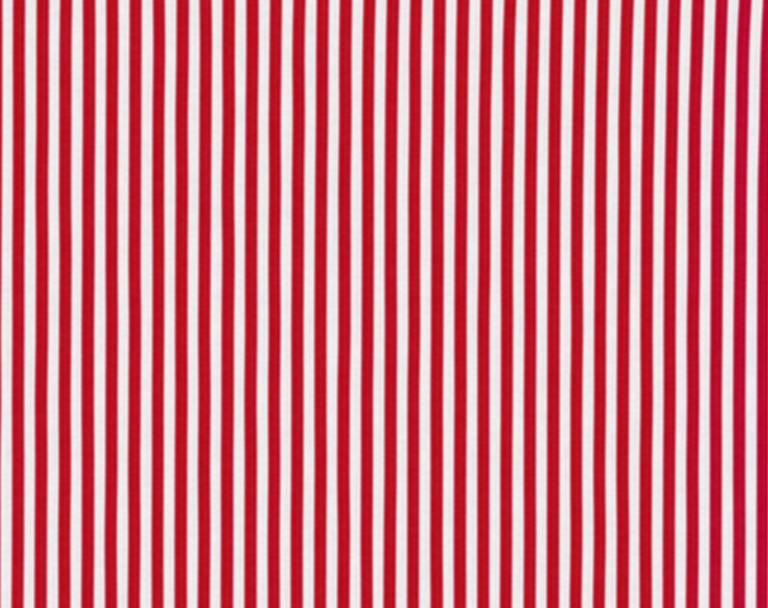
Give the GLSL for this pattern, as a WebGL 1 fragment shader.

```glsl
precision highp float;
// Narrow red and white vertical stripes on softly bent woven cotton.

#define PERIOD 0.03029     // stripe pitch, in canvas widths
#define FIRST_STRIPE 0.0241 // centre of the first full red stripe
#define RED_SHARE 0.51     // red part of each pitch
#define EDGE_SOFT 0.10     // half width of the edge blur, in pitches
#define LEAN 0.0022        // overall drift from bottom to top
#define CORNER_BEND 0.0065 // extra bend towards the upper right
#define WOBBLE 0.035       // edge wander, in pitches
#define GRAIN 0.022        // strength of the weave mottling
#define RED vec3(0.722, 0.050, 0.115)
#define CRIMSON vec3(0.720, 0.025, 0.175)
#define WHITE vec3(0.935, 0.928, 0.926)

uniform vec2 u_resolution;

float hash(vec2 p) {
  vec3 q = fract(vec3(p.xyx) * 0.1031);
  q += dot(q, q.yzx + 33.33);
  return fract((q.x + q.y) * q.z);
}

float noise(vec2 p) {
  vec2 cell = floor(p);
  vec2 f = fract(p);
  f = f * f * (3.0 - 2.0 * f);
  float low = mix(hash(cell), hash(cell + vec2(1.0, 0.0)), f.x);
  float high = mix(hash(cell + vec2(0.0, 1.0)), hash(cell + 1.0), f.x);
  return mix(low, high, f.y);
}

// Sideways displacement of the cloth at a point in the unit square.
float clothShift(vec2 uv) {
  float corner = uv.x * uv.x * pow(uv.y, 5.0);
  return LEAN * (uv.y - 0.5) + CORNER_BEND * corner;
}

// Thin line profile centred on zero.
float thread(float d, float width) {
  return exp(-d * d / (width * width));
}

void main() {
  vec2 uv = gl_FragCoord.xy / u_resolution;
  vec2 p = gl_FragCoord.xy / u_resolution.x;

  // Position across the stripes; whole numbers are red centres.
  float along = (uv.x - clothShift(uv) - FIRST_STRIPE) / PERIOD;
  float index = floor(along + 0.5);
  along += WOBBLE * (noise(vec2(index * 7.0 + 300.0, p.y * 11.0)) - 0.5);
  float across = along - index;

  // Soft stripe with a slightly different width per repeat.
  float halfWidth = 0.5 * RED_SHARE + 0.015 * (hash(vec2(index + 60.0, 4.0)) - 0.5);
  float soft = max(EDGE_SOFT, 0.75 / (u_resolution.x * PERIOD));
  float ink = 1.0 - smoothstep(-soft, soft, abs(across) - halfWidth);

  // Dye turns cooler at the right; a faint rib runs along each red stripe.
  vec3 red = mix(RED, CRIMSON, smoothstep(0.82, 1.0, uv.x));
  red += 0.025 * thread(across - 0.04, 0.07);

  // Pale threads run along the white gaps.
  float gap = fract(along) - 0.5;
  float threadTone = 0.3 + 0.7 * noise(vec2(floor(along) + 90.0, p.y * 30.0));
  vec3 white = WHITE - vec3(0.030, 0.026, 0.022) * threadTone * thread(gap - 0.05, 0.06);

  vec3 color = mix(white, red, ink);

  // Cool shade where the dye meets the cloth.
  color += vec3(-0.025, -0.03, -0.005) * 4.0 * ink * (1.0 - ink);

  // Fine weave and broad mottling.
  float weave = noise(p * vec2(190.0, 260.0)) - 0.5;
  float mottle = noise(p * 45.0 + 17.0) - 0.5;
  color += GRAIN * (weave + 0.5 * mottle);

  gl_FragColor = vec4(clamp(color, 0.0, 1.0), 1.0);
}
```
